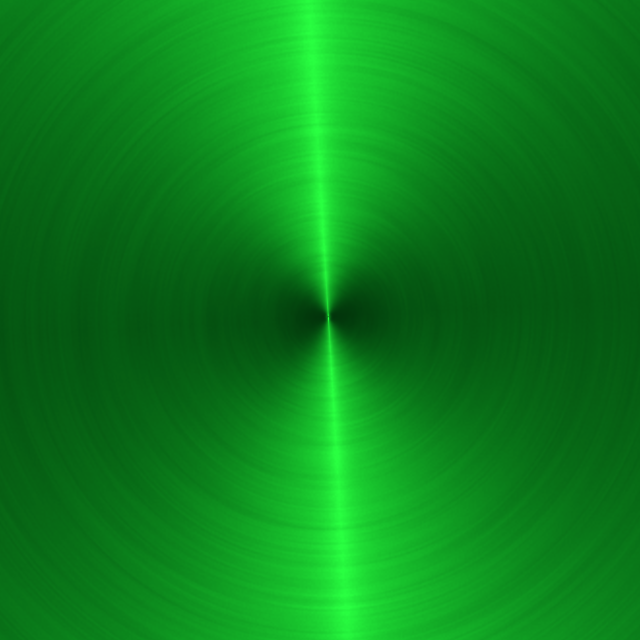
This texture is drawn by a WebGL 1 fragment shader. Its source:

```glsl
precision highp float;
// Circular brushed green metal: a bright, slightly tilted streak fans out from
// the hub above and below, falling off to dark wedges at the sides.
// Sheen depends on the angle to the streak; grooves are noise along the radius.

uniform vec2 u_resolution;

const float PI = 3.14159265;
const vec2 HUB = vec2(0.513, 0.505);
const float STREAK_TILT = 0.06;      // radians, top leans left
const float SHADE_LEVEL = 0.315;     // brightness of the dark wedges
const float HUB_SHADE = 0.20;        // darker shade close to the hub
const float LOBE_GAIN = 0.51;        // wide sheen around the streak
const float LOBE_WIDTH = 0.71;
const float STREAK_GAIN = 0.16;      // narrow core of the streak
const float STREAK_WIDTH = 0.075;
const float GROOVE_DEPTH = 0.13;
const float GRAIN_DEPTH = 0.025;

float hash(vec2 p) {
  vec3 q = fract(vec3(p.xyx) * 0.1031);
  q += dot(q, q.yzx + 33.33);
  return fract((q.x + q.y) * q.z);
}

// Value noise in -0.5..0.5 whose y axis repeats after "period" cells.
float ringNoise(vec2 p, float period) {
  vec2 cell = floor(p);
  vec2 f = fract(p);
  f = f * f * (3.0 - 2.0 * f);
  float y0 = mod(cell.y, period);
  float y1 = mod(cell.y + 1.0, period);
  float low = mix(hash(vec2(cell.x, y0)), hash(vec2(cell.x + 1.0, y0)), f.x);
  float high = mix(hash(vec2(cell.x, y1)), hash(vec2(cell.x + 1.0, y1)), f.x);
  return mix(low, high, f.y) - 0.5;
}

// Layers of concentric scratches, each broken into arcs around the turn.
float grooves(float radius, float turn) {
  float sum = 0.0;
  float frequency = 28.0;
  float weight = 0.25;
  float arcs = 5.0;
  for (int i = 0; i < 4; i++) {
    sum += weight * ringNoise(vec2(radius * frequency + 17.0 * float(i), turn * arcs), arcs);
    frequency *= 2.1;
    arcs += 4.0;
    weight *= 1.15;
  }
  return sum;
}

// Sheen by angle from the streak axis, tighter and darker near the hub.
float sheen(float angle, float radius) {
  float shade = mix(HUB_SHADE, SHADE_LEVEL, smoothstep(0.0, 0.13, radius));
  float width = LOBE_WIDTH * mix(0.68, 1.0, smoothstep(0.0, 0.26, radius));
  float lobe = LOBE_GAIN * exp(-pow(angle / width, 1.4));
  float core = STREAK_GAIN * exp(-pow(angle / STREAK_WIDTH, 1.3));
  return shade + lobe + core;
}

// Green ramp: red and blue rise faster in the highlights.
vec3 metalColor(float g) {
  return vec3(0.16 * g * g, g, 0.195 * g + 0.06 * g * g * g);
}

void main() {
  vec2 uv = gl_FragCoord.xy / u_resolution;
  vec2 p = uv - HUB;
  float radius = length(p);

  // Streak frame: y runs along the streak, x across it.
  float c = cos(STREAK_TILT);
  float s = sin(STREAK_TILT);
  vec2 q = vec2(c * p.x + s * p.y, c * p.y - s * p.x);
  float angle = atan(abs(q.x), abs(q.y) + 1e-5);
  float turn = atan(q.y, q.x + 1e-6) / (2.0 * PI) + 0.5;

  float light = sheen(angle, radius);

  // Scratches and a faint grain scale with the light that strikes them.
  float texture = GROOVE_DEPTH * grooves(radius, turn) * smoothstep(0.0, 0.06, radius);
  texture += GRAIN_DEPTH * ringNoise(uv * 330.0, 1024.0);
  light *= 1.0 + texture;

  // Small glint at the hub.
  light += 0.35 * exp(-pow(radius / 0.004, 2.0));

  gl_FragColor = vec4(metalColor(clamp(light, 0.0, 1.0)), 1.0);
}
```
